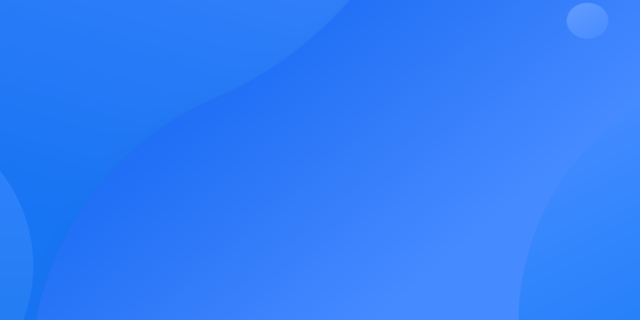
Write a Shadertoy shader that draws this background.

```glsl
// Layered blue gradient backdrop: a flowing S-curved panel with soft discs at the edges.
#define BACK_DARK vec3(0.090, 0.455, 0.950)
#define BACK_LIGHT vec3(0.190, 0.494, 0.980)
#define PANEL_DARK vec3(0.124, 0.434, 0.960)
#define PANEL_LIGHT vec3(0.274, 0.540, 1.000)
#define DISC_DEEP vec3(0.145, 0.504, 0.978)
#define DISC_PALE vec3(0.259, 0.542, 1.000)
#define BUBBLE_PALE vec3(0.370, 0.605, 1.000)
#define SHADOW_STRENGTH 0.015
#define SHADOW_WIDTH 0.025

// Signed distance to a disc, negative inside.
float disc(vec2 p, vec2 center, float radius) {
    return length(p - center) - radius;
}

// Signed distance to the panel: two opposed arcs meeting at a joint.
float panel(vec2 p) {
    const vec2 joint = vec2(0.703, 0.706);
    const vec2 lowerNormal = vec2(-0.359, 0.933);
    const vec2 upperNormal = vec2(-0.430, 0.903);
    const float lowerRadius = 0.948;
    const float upperRadius = 1.228;
    float lower = disc(p, joint - lowerNormal * lowerRadius, lowerRadius);
    float upper = -disc(p, joint + upperNormal * upperRadius, upperRadius);
    float along = dot(p - joint, vec2(lowerNormal.y, -lowerNormal.x));
    return along < 0.0 ? lower : upper;
}

// Antialiased coverage from a signed distance.
float cover(float dist) {
    float edge = 0.9 / iResolution.y;
    return 1.0 - smoothstep(-edge, edge, dist);
}

// Linear ramp between two colours.
vec3 ramp(vec3 from, vec3 to, float start, float end, float t) {
    return mix(from, to, clamp((t - start) / (end - start), 0.0, 1.0));
}

void mainImage(out vec4 fragColor, in vec2 fragCoord) {
    // The canvas spans two units across and one unit up.
    vec2 p = fragCoord / iResolution.xy * vec2(2.0, 1.0);

    // Backdrop, lighter toward the top
    vec3 color = ramp(BACK_DARK, BACK_LIGHT, 0.35, 1.30, p.y + 0.30 * p.x);

    // Faint shadow beside the panel
    float panelDist = panel(p);
    color *= 1.0 - SHADOW_STRENGTH * exp(-max(panelDist, 0.0) / SHADOW_WIDTH);

    // Left disc
    vec3 leftColor = ramp(DISC_DEEP * 0.97, vec3(0.175, 0.508, 0.984), 0.0, 0.45, p.y);
    color = mix(color, leftColor, cover(disc(p, vec2(-0.369, 0.17), 0.473)));

    // Panel, brightening diagonally to the lower right
    float diagonal = dot(vec2(p.x, 1.0 - p.y), vec2(0.65, 0.76));
    vec3 panelColor = ramp(PANEL_DARK, PANEL_LIGHT, 0.65, 1.52, diagonal);
    color = mix(color, panelColor, cover(panelDist));

    // Right disc, deepening toward the corner
    vec3 rightColor = ramp(DISC_DEEP, DISC_PALE, -0.15, 0.55, p.y + 0.5 * (1.75 - p.x));
    color = mix(color, rightColor, cover(disc(p, vec2(2.425, -0.01), 0.805)));

    // Small oval bubble
    const vec2 bubbleSize = vec2(0.065, 0.056);
    vec2 q = (p - vec2(1.836, 0.935)) / bubbleSize;
    vec3 bubbleColor = ramp(PANEL_LIGHT, BUBBLE_PALE, -1.4, 1.0, 0.8 * q.y - 0.5 * q.x);
    color = mix(color, bubbleColor, cover((length(q) - 1.0) * bubbleSize.y));

    fragColor = vec4(color, 1.0);
}
```
